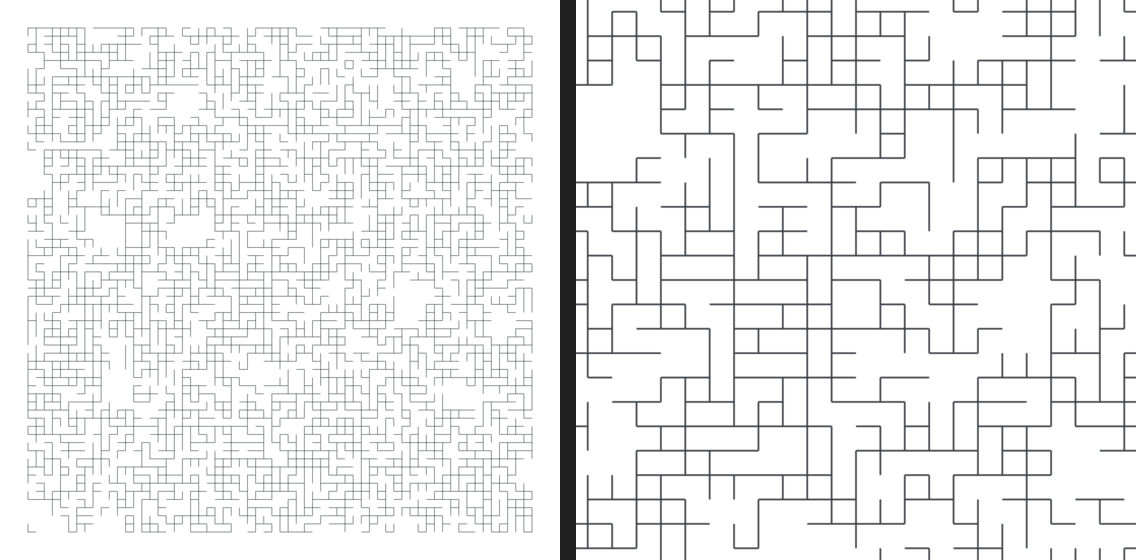
Left: the whole. Right: its middle third, enlarged.
This pattern is drawn by a WebGL 1 fragment shader. Its source:

```glsl
precision highp float;

uniform vec2 u_resolution;

const float CELLS = 62.0;         // grid cells per side
const float MARGIN = 0.05;        // blank border, canvas units
const float LINE_WIDTH = 0.00098; // canvas units
const float EDGE_CHANCE = 0.58;
const float PATCH_SIZE = 9.0;     // grid cells per possible clearing
const float CLEARING_CHANCE = 0.26;
const vec3 PAPER = vec3(1.0);
const vec3 INK = vec3(0.22, 0.245, 0.265);

float hash(vec2 p) {
  return fract(sin(dot(p, vec2(127.1, 311.7)) + 4.7) * 43758.5453);
}

// Cellular noise: a few patches hold a ragged oval clearing.
float outsideClearing(vec2 node) {
  vec2 shifted = node + 4.0;
  vec2 patchId = floor(shifted / PATCH_SIZE);
  vec2 seed = patchId + 83.3;
  vec2 center = mix(vec2(2.5), vec2(6.5), vec2(hash(seed), hash(seed + 17.1)));
  vec2 radii = mix(vec2(1.0), vec2(2.4), vec2(hash(seed + 31.7), hash(seed + 47.9)));
  vec2 offset = (shifted - patchId * PATCH_SIZE - center) / radii;
  float ragged = length(offset) + 0.5 * (hash(node + 211.3) - 0.5);
  float cleared = step(hash(seed + 59.3), CLEARING_CHANCE) * step(ragged, 1.0);
  return 1.0 - cleared;
}

float insideGrid(vec2 node) {
  vec2 inside = step(vec2(-0.5), node) * step(node, vec2(CELLS + 0.5));
  return inside.x * inside.y;
}

// 1 if the edge between two neighbouring nodes is chosen.
float rawEdge(vec2 a, vec2 b) {
  if (hash(0.5 * (a + b)) > EDGE_CHANCE) return 0.0;
  if (insideGrid(a) * insideGrid(b) < 0.5) return 0.0;
  return outsideClearing(a) * outsideClearing(b);
}

float degree(vec2 node) {
  float count = 0.0;
  vec2 dir = vec2(1.0, 0.0);
  for (int i = 0; i < 4; i++) {
    count += rawEdge(node, node + dir);
    dir = vec2(-dir.y, dir.x);
  }
  return count;
}

// Chosen edges that touch at least one other edge.
float edge(vec2 a, vec2 b) {
  if (rawEdge(a, b) < 0.5) return 0.0;
  return step(2.5, degree(a) + degree(b));
}

// Filtered stroke whose total ink is independent of the pixel size.
float stroke(float dist, float width, float pixel) {
  float outer = 0.5 * width + 0.95 * pixel;
  float inner = max(0.0, 0.5 * width - 0.95 * pixel);
  return width / (inner + outer) * (1.0 - smoothstep(inner, outer, dist));
}

// Stroke through a node along one axis, each half drawn if its edge exists.
float arms(vec2 node, vec2 axis, float along, float across, float width, float pixel) {
  float line = stroke(abs(across), width, pixel);
  if (line <= 0.0) return 0.0;
  float before = edge(node, node - axis);
  float after = edge(node, node + axis);
  return line * mix(before, after, smoothstep(-pixel, pixel, along));
}

void main() {
  float side = min(u_resolution.x, u_resolution.y);
  vec2 uv = (gl_FragCoord.xy - 0.5 * u_resolution) / side + 0.5;

  // Grid coordinates and the nearest node
  float scale = CELLS / (1.0 - 2.0 * MARGIN);
  vec2 grid = (uv - MARGIN) * scale;
  vec2 node = floor(grid + 0.5);
  vec2 offset = grid - node;

  float width = LINE_WIDTH * scale;
  float pixel = scale / side;
  float across = arms(node, vec2(1.0, 0.0), offset.x, offset.y, width, pixel);
  float upright = arms(node, vec2(0.0, 1.0), offset.y, offset.x, width, pixel);
  float coverage = 1.0 - (1.0 - across) * (1.0 - upright);

  gl_FragColor = vec4(mix(PAPER, INK, coverage), 1.0);
}
```
